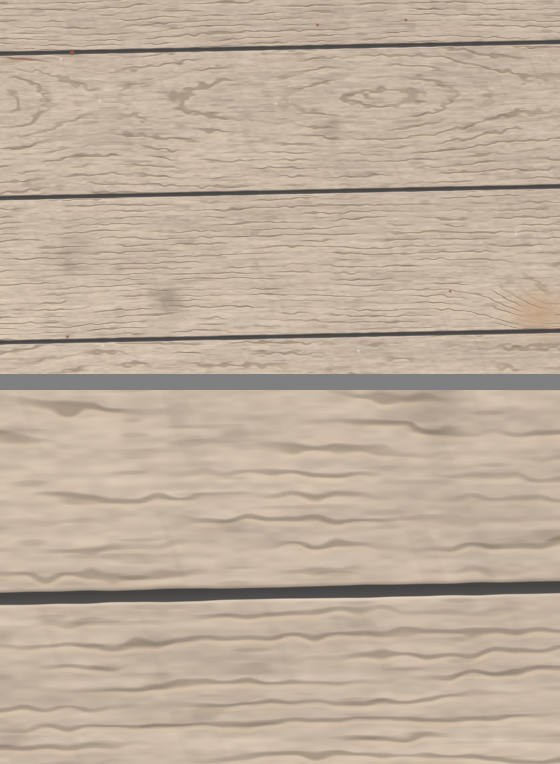
Top: the whole. Bottom: its middle third, enlarged.
A WebGL 1 fragment shader for this texture:

```glsl
precision highp float;
// Weathered pale timber decking: four wide planks, slightly tilted, with dark gaps.

uniform vec2 u_resolution;

// Layout, in canvas heights
const float PITCH = 0.386;
const float FIRST_GAP = 0.084;
const float TILT = 0.021;
const float GAP_HALF = 0.0054;
const float LIP = 0.004;

// Grain
const float RINGS_FLAT = 44.0;
const float RINGS_STRAIGHT = 60.0;
const float HEART = 0.65;
const float RELIEF = 0.0042;
const vec2 KNOT = vec2(1.50, 0.19);

// Smudges: centre and radius
const vec3 SMUDGE_DARK = vec3(0.45, 0.195, 0.036);
const vec3 SMUDGE_SMALL = vec3(0.889, 0.664, 0.022);
const vec3 SMUDGE_FAINT = vec3(0.19, 0.326, 0.050);

// Colours
const vec3 WOOD_DARK = vec3(0.46, 0.41, 0.36);
const vec3 WOOD_GREY = vec3(0.71, 0.64, 0.58);
const vec3 WOOD_LIGHT = vec3(0.85, 0.78, 0.70);
const vec3 FLECK = vec3(0.88, 0.79, 0.67);
const vec3 KNOT_BROWN = vec3(0.74, 0.58, 0.43);
const vec3 RUST = vec3(0.48, 0.30, 0.23);
const vec3 GAP_COLOUR = vec3(0.32, 0.31, 0.305);
const vec3 LIP_COLOUR = vec3(0.90, 0.84, 0.76);

float hash(vec2 p) {
  vec3 q = fract(p.xyx * 0.1031);
  q += dot(q, q.yzx + 33.33);
  return fract((q.x + q.y) * q.z);
}

float noise(vec2 p) {
  vec2 i = floor(p), f = fract(p);
  f = f * f * (3.0 - 2.0 * f);
  return mix(mix(hash(i), hash(i + vec2(1.0, 0.0)), f.x),
             mix(hash(i + vec2(0.0, 1.0)), hash(i + vec2(1.0, 1.0)), f.x), f.y);
}

float fbm(vec2 p) {
  float sum = 0.0, weight = 0.5;
  for (int i = 0; i < 4; i++) {
    sum += weight * noise(p);
    p = p * 2.03 + 17.1;
    weight *= 0.5;
  }
  return sum / 0.9375;
}

// Soft blob: 1 at the centre, falling off over the radii
float blob(vec2 p, vec2 centre, vec2 radii) {
  vec2 d = (p - centre) / radii;
  return exp(-dot(d, d));
}

// Growth rings cut lengthwise: odd planks show the heart, even ones run straight
float ringPhase(vec2 p, float row) {
  float flatSawn = mod(row, 2.0);
  float y = p.y - TILT * p.x - FIRST_GAP - row * PITCH;
  float pith = mix(-1.6, HEART, flatSawn) * PITCH;
  float depth = 0.01 + 0.13 * noise(vec2(p.x * 2.6 + 1.3, row * 7.0 + 3.0));
  float warp = 0.045 * (fbm(vec2(p.x * 1.8, p.y * 6.0) + row * 13.0) - 0.5);
  float swirl = 0.10 * blob(p, KNOT, vec2(0.17, 0.09)) * step(row, 0.5) * step(-0.5, row);
  float radius = length(vec2(y - pith + warp, depth)) + swirl;
  float ragged = 0.35 * (noise(p * vec2(50.0, 110.0)) - 0.5);
  return radius * mix(RINGS_STRAIGHT, RINGS_FLAT, flatSawn) + ragged;
}

// Broken dark line along each ring
float grainLine(vec2 p, float row) {
  float phase = ringPhase(p, row);
  float d = abs(fract(phase + 0.5) - 0.5);
  float broken = noise(vec2(p.x * 14.0, floor(phase + 0.5) * 7.3 + row * 31.0));
  return (1.0 - smoothstep(0.03, 0.19, d)) * smoothstep(0.15, 0.75, broken);
}

// Sparse round specks on a jittered grid
float specks(vec2 p, float cells, float rarity, float radius) {
  vec2 cell = floor(p * cells);
  vec2 centre = (cell + 0.2 + 0.6 * vec2(hash(cell + 5.0), hash(cell + 9.0))) / cells;
  return step(rarity, hash(cell + 2.0)) * blob(p, centre, vec2(radius));
}

void main() {
  vec2 p = gl_FragCoord.xy / u_resolution.y;
  float pixel = 1.0 / u_resolution.y;
  float v = (p.y - TILT * p.x - FIRST_GAP) / PITCH;
  float row = floor(v);
  float s = (fract(v + 0.5) - 0.5) * PITCH;
  vec2 q = vec2(p.x, p.y - TILT * p.x) + row * 3.7;

  // Wood tone: light falloff, broad patches and fine fibres
  float tone = 0.56 + 0.10 * (0.75 - p.x) - 0.16 * (p.y - 0.5);
  tone += 0.08 * (hash(vec2(row + 8.0, 4.0)) - 0.5);
  tone += 0.50 * (fbm(q * vec2(3.0, 12.0)) - 0.5);
  tone += 0.50 * (noise(q * vec2(14.0, 165.0)) - 0.5);
  tone += 0.38 * (noise(q * vec2(70.0, 230.0) + 40.0) - 0.5);
  tone -= 0.12 * smoothstep(0.72, 0.95, noise(vec2(q.x * 70.0 + q.y * 25.0, q.y * 9.0)));
  vec3 colour = mix(WOOD_GREY, WOOD_LIGHT, clamp(tone, -0.4, 1.25));

  // Raised grain: dark line with a lit edge beneath it, and short pores
  float pores = smoothstep(0.70, 0.95, noise(q * vec2(22.0, 150.0) + 90.0));
  colour = mix(colour, FLECK, 0.42 * grainLine(p + vec2(0.0, RELIEF), row));
  colour = mix(colour, WOOD_DARK, 0.46 * grainLine(p, row) + 0.20 * pores);

  // Knot, smudges, rust stain and specks
  float knot = blob(p, KNOT - vec2(0.06, 0.03), vec2(0.07, 0.055));
  colour = mix(colour, KNOT_BROWN, 0.5 * knot);
  float smudge = 0.42 * blob(p, SMUDGE_DARK.xy, SMUDGE_DARK.zz)
    + 0.35 * blob(p, SMUDGE_SMALL.xy, SMUDGE_SMALL.zz)
    + 0.18 * blob(p, SMUDGE_FAINT.xy, SMUDGE_FAINT.zz);
  colour = mix(colour, WOOD_DARK, smudge * (0.6 + 0.6 * noise(p * 60.0)));
  float rust = blob(p, vec2(0.07, 0.842), vec2(0.08, 0.006));
  colour = mix(colour, RUST, 0.65 * rust * noise(p * vec2(30.0, 200.0)));
  colour = mix(colour, LIP_COLOUR, 0.9 * specks(p, 9.0, 0.95, 0.004));
  colour = mix(colour, RUST, 0.8 * specks(p + 7.0, 8.0, 0.95, 0.0035));

  // Gap: sunlit lip below, brown edge above, shadow between
  float wobble = 0.0012 * (noise(vec2(p.x * 40.0, floor(v + 0.5) * 5.0)) - 0.5);
  float edge = abs(s) - GAP_HALF + wobble;
  float nearEdge = 1.0 - smoothstep(0.0, LIP, edge);
  float lit = 0.4 + 0.6 * noise(vec2(p.x * 25.0, row * 9.0));
  colour = mix(colour, s < 0.0 ? LIP_COLOUR : WOOD_DARK, nearEdge * (s < 0.0 ? lit : 0.45));
  vec3 shadow = GAP_COLOUR * (1.0 - 0.15 * smoothstep(-GAP_HALF, GAP_HALF, s));
  colour = mix(shadow, colour, smoothstep(-pixel, pixel, edge));
  float pebble = length(p - vec2(0.193, 0.859)) - 0.006;
  colour = mix(RUST * 1.15, colour, smoothstep(-pixel, pixel, pebble));

  gl_FragColor = vec4(colour, 1.0);
}
```
